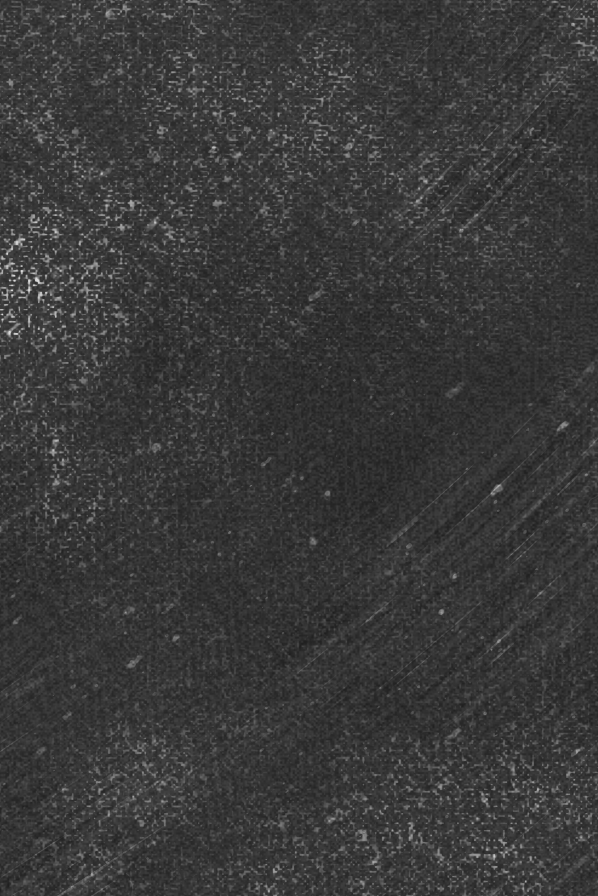
A Shadertoy shader for this texture:

```glsl
#define BASE_TONE 0.183
#define GRAIN_SCALE 430.0
#define GRAIN_AMOUNT 0.095
#define DUST_AMOUNT 0.62
#define HAZE_AMOUNT 0.030
#define STREAK_AMOUNT 0.085
#define SCRATCH_AMOUNT 0.17
#define FLECK_AMOUNT 0.34
#define STROKE_SLOPE 0.80
#define STROKE_BEND 0.30

float hash(vec2 p) {
    return fract(sin(dot(p, vec2(127.1, 311.7))) * 43758.5453);
}

float noise(vec2 p) {
    vec2 i = floor(p), f = fract(p);
    f = f * f * (3.0 - 2.0 * f);
    return mix(mix(hash(i), hash(i + vec2(1, 0)), f.x),
               mix(hash(i + vec2(0, 1)), hash(i + vec2(1, 1)), f.x), f.y);
}

float fbm(vec2 p) {
    float sum = 0.0, amp = 0.5;
    for (int i = 0; i < 5; i++) {
        sum += amp * noise(p);
        p = mat2(1.6, 1.2, -1.2, 1.6) * p + 7.3;
        amp *= 0.5;
    }
    return sum / 0.97;
}

// x runs along the wiping strokes, y across them
vec2 strokeSpace(vec2 p) {
    float across = p.y - STROKE_SLOPE * p.x + STROKE_BEND * p.x * (0.5 - p.y);
    across += 0.012 * (noise(p * 4.0) - 0.5);
    return vec2(p.x + STROKE_SLOPE * p.y, across);
}

// How much chalk dust lies here: left rim, upper left, lower rim
float dustCover(vec2 p) {
    vec2 w = p + 0.16 * (vec2(fbm(p * 6.0), fbm(p * 6.0 + 31.0)) - 0.5);
    float left = smoothstep(0.20, -0.02, w.x)
               * smoothstep(0.28, 0.48, w.y) * smoothstep(0.86, 0.66, w.y);
    float upper = smoothstep(0.22, 0.66, w.y - 0.6 * w.x);
    float lower = smoothstep(0.22, 0.02, w.y);
    float patches = smoothstep(0.30, 0.72, fbm(p * 9.0 + 4.0));
    return (0.16 + 0.36 * upper + 0.55 * left + 0.50 * lower) * (0.45 + 1.1 * patches);
}

// Sparse, ragged chips; stretch draws them out along the strokes
float flecks(vec2 p, float cells, float chance, float stretch) {
    vec2 cell = floor(p * cells);
    float light = 0.0;
    for (int j = -1; j <= 1; j++)
    for (int i = -1; i <= 1; i++) {
        vec2 id = cell + vec2(i, j);
        vec2 d = p * cells - id - vec2(hash(id + 3.1), hash(id + 8.7));
        d = mat2(0.78, -0.62, 0.62, 0.78) * d;
        d.x /= 1.0 + stretch * hash(id + 5.9);
        float size = 0.07 + 0.12 * hash(id + 1.7);
        float ragged = length(d) + 0.12 * (noise(p * 260.0) - 0.5);
        float lit = step(1.0 - chance, hash(id + 12.3));
        light = max(light, lit * smoothstep(size, size * 0.3, ragged) * (0.4 + 0.6 * hash(id + 2.2)));
    }
    return light;
}

void mainImage(out vec4 fragColor, in vec2 fragCoord) {
    vec2 p = fragCoord / iResolution.y;
    vec2 s = strokeSpace(p);
    float dust = dustCover(p);

    // Board tone with soft smudges and fine grain
    float grain = noise(p * GRAIN_SCALE);
    float tone = BASE_TONE + 0.05 * (fbm(p * 5.0 + 17.0) - 0.5);
    tone += GRAIN_AMOUNT * (grain - 0.5) + HAZE_AMOUNT * dust;

    // Clumped dust specks
    float clump = 0.5 * noise(p * 150.0 + 9.0) + 0.5 * fbm(p * 45.0);
    float speck = smoothstep(0.48, 1.0, 0.62 * noise(p * GRAIN_SCALE * 0.86 + 50.0) + 0.38 * clump);
    tone += DUST_AMOUNT * dust * speck;

    // Wiping streaks, gathered in bands
    float band = smoothstep(0.35, 0.75, noise(vec2(s.x * 2.5, s.y * 9.0) + 2.0));
    band *= 0.35 + 0.65 * smoothstep(0.75, 0.25, s.y);
    float streak = 0.55 * noise(vec2(s.x * 7.0, s.y * 150.0))
                 + 0.45 * noise(vec2(s.x * 16.0, s.y * 290.0) + 40.0);
    tone += STREAK_AMOUNT * (0.25 + band) * (streak - 0.47);

    // Thin bright scratches broken up by the grain
    float scratch = smoothstep(0.80, 0.98, noise(vec2(s.x * 9.0, s.y * 210.0) + 70.0));
    tone += SCRATCH_AMOUNT * scratch * band * (0.3 + 0.9 * grain);

    // Hairline cracks in a few places
    float crack = smoothstep(0.018, 0.0, abs(fbm(p * 16.0 + 60.0) - 0.5));
    float crackZone = smoothstep(0.68, 0.82, noise(p * 7.0 + 21.0));
    tone += 0.14 * crack * crackZone * grain;

    // Chips of chalk
    float chips = flecks(p, 34.0, 0.07, 2.5) + 0.7 * flecks(p + 0.37, 75.0, 0.12, 0.8);
    tone += FLECK_AMOUNT * chips * (0.5 + 0.5 * grain);

    fragColor = vec4(vec3(clamp(tone, 0.12, 0.85)), 1.0);
}
```
